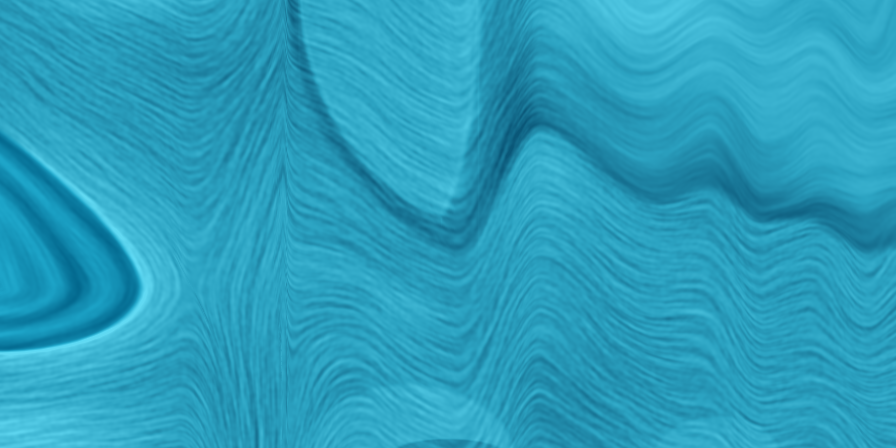
Reproduce this background procedurally as a WebGL 1 fragment shader.

```glsl
precision highp float;
uniform vec2 u_resolution;

vec2 randomGradient(vec2 cell) {
  float a = 6.2832 * fract(sin(dot(cell, vec2(127.1, 311.7))) * 43758.5);
  return vec2(cos(a), sin(a));
}

float gradientNoise(vec2 p) {
  vec2 i = floor(p), f = fract(p);
  vec2 w = f * f * f * (f * (f * 6.0 - 15.0) + 10.0);
  vec2 e = vec2(1.0, 0.0);
  float a = dot(randomGradient(i), f);
  float b = dot(randomGradient(i + e.xy), f - e.xy);
  float c = dot(randomGradient(i + e.yx), f - e.yx);
  float d = dot(randomGradient(i + e.xx), f - e.xx);
  return mix(mix(a, b, w.x), mix(c, d, w.x), w.y);
}

// Rounded valley whose walls turn steep at |u| = 1
float cup(float u) {
  u = abs(u);
  return 0.12 * u + 0.37 * (1.0 - sqrt(max(1.0 - u * u, 0.0))) + 4.0 * max(u - 1.0, 0.0);
}

// Lower edge of the dark fold: valley, peak, then a falling ridge
float foldHeight(float x) {
  float y = 0.427 + 1.17 * cup(min(x - 1.015, 0.0) / 0.375);
  y += 0.285 * smoothstep(1.02, 1.21, x) - 0.168 * smoothstep(1.19, 1.47, x);
  y += 0.031 * smoothstep(1.47, 1.59, x) - 0.07 * smoothstep(1.58, 1.71, x);
  return y - 0.073 * smoothstep(1.8, 1.94, x) + 0.015 * smoothstep(1.94, 2.0, x);
}

float tongueHeight(float x) {
  return 0.515 + cup((x - 0.985) / (x < 0.985 ? 0.315 : 0.085));
}

float slopeDistance(float height, float nextHeight, float y) {
  float slope = (nextHeight - height) / 0.004;
  return (y - height) / sqrt(1.0 + slope * slope);
}

// Negative inside the pool on the left side
float poolDistance(vec2 p) {
  float x = p.x / 0.32, y = p.y - 0.36;
  float upper = x + pow(max(y, 0.0) / 0.35, 1.5);
  float lower = length(vec2(x, y / 0.147));
  return 0.2 * ((y > 0.0 ? upper : lower) - 1.0);
}

// Scalar field whose contours guide the streaks
float stream(vec2 p) {
  float ridge = p.y - min(foldHeight(p.x), 1.1);
  ridge *= 1.0 - 0.6 * max(p.x - 1.4, 0.0);
  float field = mix(poolDistance(p), ridge, smoothstep(0.4, 0.85, p.x));
  field += 0.05 * gradientNoise(p * 3.0 + 4.0);
  return field + 0.1 * smoothstep(1.2, 1.7, p.x) * gradientNoise(p * vec2(4.5, 3.0) + 9.0);
}

// Average fine noise while walking along the stream
float brushStreaks(vec2 p) {
  float sum = 0.0;
  for (int i = 0; i < 14; i++) {
    float s = stream(p);
    vec2 g = vec2(stream(p + vec2(0.004, 0.0)) - s, stream(p + vec2(0.0, 0.004)) - s);
    p += 0.005 * vec2(g.y, -g.x) / max(length(g), 0.00001);
    sum += gradientNoise(p * 85.0);
  }
  return sum / 14.0;
}

float blob(vec2 p, vec2 center, vec2 radius) {
  vec2 q = (p - center) / radius;
  return exp(-dot(q, q));
}

void main() {
  vec2 p = gl_FragCoord.xy / u_resolution.y;
  p.x *= 2.0 * u_resolution.y / u_resolution.x;
  float s = stream(p);
  float fold = slopeDistance(foldHeight(p.x), foldHeight(p.x + 0.004), p.y);
  float tongue = slopeDistance(tongueHeight(p.x), tongueHeight(p.x + 0.004), p.y);
  float pool = poolDistance(p);
  float above = smoothstep(-0.012, 0.022, fold);
  float right = smoothstep(1.06, 1.16, p.x);

  // Broad light and shade
  float tone = 0.47 + 0.1 * gradientNoise(p * 2.5 + 2.0);
  tone += above * right * 0.12;
  tone += 0.12 * blob(p, vec2(1.23, 0.62), vec2(0.07, 0.14)) * (1.0 - above);
  tone += 0.2 * blob(p, vec2(1.45, 1.0), vec2(0.2, 0.1));
  tone += 0.35 * blob(p, vec2(0.0, 0.03), vec2(0.22, 0.08));
  tone += 0.3 * blob(p, vec2(0.28, 1.03), vec2(0.16, 0.05));
  tone -= 0.1 * blob(p, vec2(0.4, 0.85), vec2(0.3, 0.13));
  tone -= 0.1 * blob(p, vec2(1.27, 0.1), vec2(0.14, 0.13));
  tone += 0.1 * blob(p, vec2(0.9, 0.3), vec2(0.09, 0.08));

  // Dark fold and the column rising from it
  float depth = max(fold, 0.0);
  tone -= above * mix(0.27 * exp(-depth / 0.1), 0.5 * exp(-depth / 0.09), right);
  tone -= above * 0.16 * exp(-pow((p.x - 1.15) / 0.065, 2.0));

  // Bright tongue with a thin rim
  tone = mix(tone, 0.56 + 0.08 * smoothstep(0.92, 1.05, p.x), smoothstep(-0.007, 0.01, tongue));
  tone += 0.12 * exp(-pow(tongue / 0.008, 2.0)) * smoothstep(1.1, 1.05, p.x);

  // Pale domes along the bottom
  float dome = length((p - vec2(0.91, -0.03)) / vec2(0.24, 0.17));
  float smallDome = length((p - vec2(1.6, -0.02)) / vec2(0.14, 0.09));
  tone += 0.13 * smoothstep(1.04, 0.96, dome) + 0.1 * smoothstep(1.06, 0.94, smallDome);
  tone -= 0.25 * smoothstep(1.1, 0.9, length((p - vec2(1.0, -0.01)) / vec2(0.12, 0.03)));

  // Pool with a glowing rim
  float inside = smoothstep(0.006, -0.008, pool);
  float poolTone = 0.43 - 0.17 * exp(pool / 0.045) + 0.08 * sin(pool * 90.0);
  tone = mix(tone, poolTone, inside);
  tone += (1.0 - inside) * 0.42 * exp(-max(pool, 0.0) / 0.045) * smoothstep(0.8, 0.4, p.y);
  tone += 0.3 * exp(-pow(pool / 0.008, 2.0)) * smoothstep(0.75, 0.6, p.y);

  // Flowing bands and fine streaks
  float smoothArea = max(above * smoothstep(1.15, 1.4, p.x), inside);
  float bands = gradientNoise(vec2(s * 16.0, p.x * 2.0)) + 0.5 * gradientNoise(vec2(s * 45.0, p.x * 3.0 + 7.0));
  tone += bands * mix(0.1, 0.25, smoothArea);
  tone += brushStreaks(p) * mix(0.75, 0.25, smoothArea);

  vec3 deep = vec3(0.04, 0.34, 0.47), teal = vec3(0.17, 0.64, 0.76), pale = vec3(0.38, 0.85, 0.95);
  vec3 color = mix(deep, teal, clamp(tone * 2.0, 0.0, 1.0));
  color = mix(color, pale, clamp(tone * 2.0 - 1.0, 0.0, 1.0));
  color += inside * vec3(-0.06, 0.0, 0.02);
  gl_FragColor = vec4(color, 1.0);
}
```
